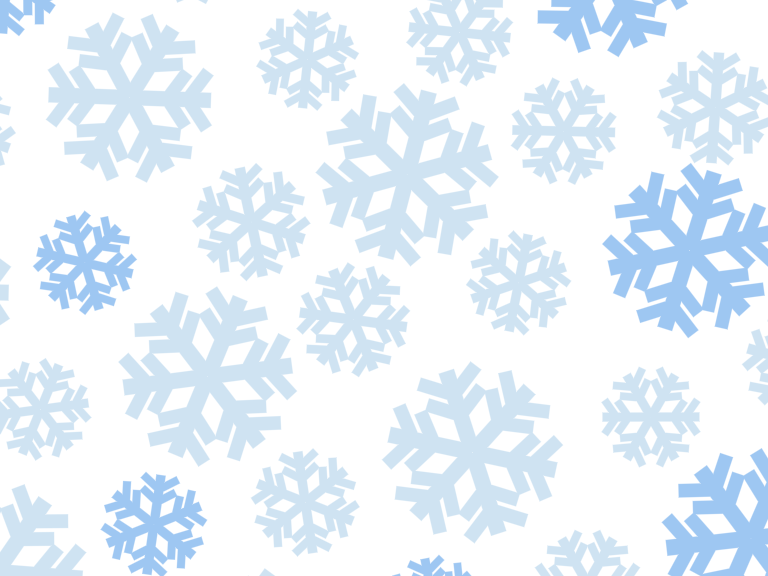
Write a Shadertoy shader that draws this pattern.

```glsl
// Flat pale and mid blue snowflakes scattered on white paper.
// Flakes sit on a tilted, jittered triangular lattice: every third one is large.
// Each flake is a box-built arm folded six times around its centre.

const vec3 PAPER = vec3(1.0);
const vec3 PALE_BLUE = vec3(0.81, 0.89, 0.95);
const vec3 MID_BLUE = vec3(0.62, 0.78, 0.95);
const float SPACING = 0.287;

vec3 hash3(vec2 p) {
    vec3 q = fract(vec3(p.xyx) * vec3(0.1031, 0.1030, 0.0973) + 0.37);
    q += dot(q, q.yxz + 33.33);
    return fract((q.xxy + q.yzz) * q.zyx);
}

mat2 rotation(float a) {
    float c = cos(a), s = sin(a);
    return mat2(c, s, -s, c);
}

// Square-ended bar running from the origin along +x
float bar(vec2 p, float len, float halfWidth) {
    vec2 d = abs(p - vec2(0.5 * len, 0.0)) - vec2(0.5 * len, halfWidth);
    return length(max(d, 0.0)) + min(max(d.x, d.y), 0.0);
}

// Six-armed flake whose trunks have unit length
float snowflake(vec2 p) {
    float sector = radians(60.0);
    float angle = mod(atan(p.y, p.x) + 0.5 * sector, sector) - 0.5 * sector;
    p = length(p) * vec2(cos(angle), abs(sin(angle)));

    mat2 tilt = rotation(radians(-55.0));
    float trunk = bar(p, 1.0, 0.094);
    float innerBarb = bar(tilt * (p - vec2(0.46, 0.0)), 0.41, 0.08);
    float outerBarb = bar(tilt * (p - vec2(0.71, 0.0)), 0.43, 0.08);
    return min(trunk, min(innerBarb, outerBarb));
}

void mainImage(out vec4 fragColor, in vec2 fragCoord) {
    vec2 uv = fragCoord / iResolution.y;
    float pixel = 1.0 / iResolution.y;

    // Lattice axes are the columns; its inverse finds the nearest site
    mat2 lattice = SPACING * rotation(0.25) * mat2(1.0, 0.0, 0.5, 0.866);
    vec2 nearest = round(inverse(lattice) * uv);

    vec3 color = PAPER;
    for (int j = -1; j <= 1; j++) {
        for (int i = -1; i <= 1; i++) {
            vec2 site = nearest + vec2(i, j);
            vec3 rnd = hash3(site + 50.0);

            // Large flakes form every third site and stray less
            bool large = mod(site.x - site.y + 0.5, 3.0) < 1.0;
            float radius = large ? mix(0.140, 0.150, rnd.z) : mix(0.081, 0.103, rnd.z);
            float stray = large ? 0.028 : 0.055;
            vec2 center = lattice * site + stray * (rnd.xy - 0.5);

            // Evenly spread sequence picks the darker flakes
            float tint = fract(dot(site, vec2(0.41, 0.73)) - 0.30);
            vec3 ink = tint < 0.22 ? MID_BLUE : PALE_BLUE;

            vec2 local = rotation(6.2832 * fract(rnd.x * 7.0 + rnd.y * 3.0)) * (uv - center);
            float d = radius * snowflake(local / radius);
            color = mix(color, ink, 1.0 - smoothstep(-0.8 * pixel, 0.8 * pixel, d));
        }
    }
    fragColor = vec4(color, 1.0);
}
```
